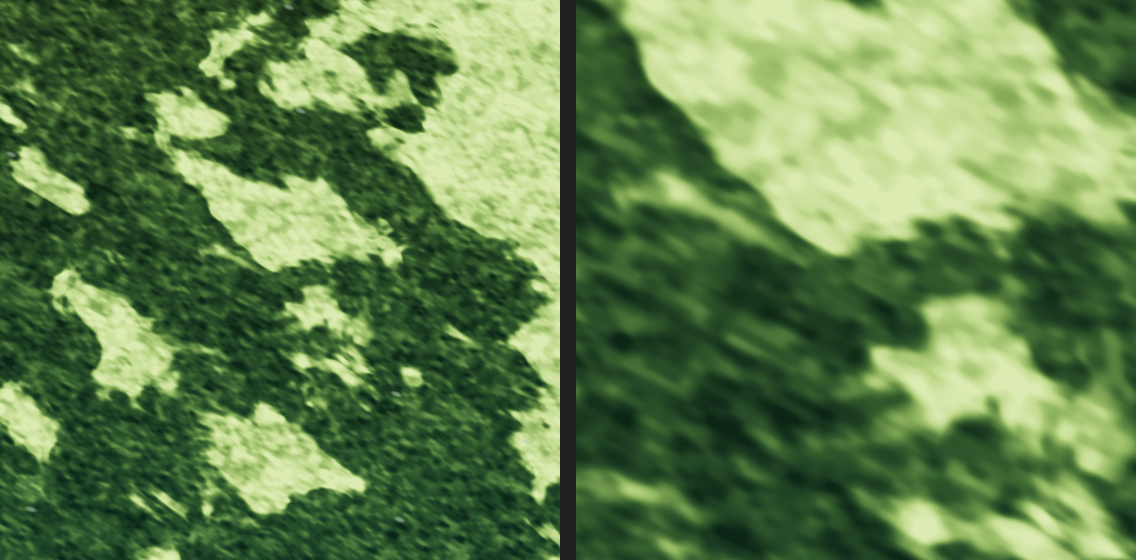
Left: the whole. Right: its middle third, enlarged.
Write a WebGL 2 fragment shader that draws this texture.

```glsl
#version 300 es
precision highp float;
// Sunny lawn under soft, slanting tree shade: broad strips of sun and shadow
// are frayed by stretched fractal noise, then a fine streaked grass grain
// shifts the tone along a ramp from deep green to pale yellow-green.
uniform vec2 u_resolution;
out vec4 fragColor;

float hash(vec2 cell) {
    uvec2 k = uvec2(ivec2(cell) + 4096) * uvec2(1597u, 3571u);
    uint h = (k.x ^ (k.y << 8)) * 747796405u + 277803u;
    h = ((h >> 15) ^ h) * 668265263u;
    return float((h ^ (h >> 16)) & 65535u) / 65535.0;
}

float noise(vec2 p) {
    vec2 i = floor(p), f = fract(p);
    f = f * f * f * (f * (f * 6.0 - 15.0) + 10.0);
    return mix(mix(hash(i), hash(i + vec2(1, 0)), f.x),
               mix(hash(i + vec2(0, 1)), hash(i + vec2(1, 1)), f.x), f.y);
}

float fbm(vec2 p) {
    float sum = 0.0, gain = 0.5;
    for (int i = 0; i < 4; i++) {
        sum += gain * noise(p);
        p = mat2(0.96, 0.28, -0.28, 0.96) * p * 2.03 + 17.3;
        gain *= 0.52;
    }
    return sum / 0.965;
}

// Coordinates along and across a downward slope of the given angle
vec2 slant(vec2 p, float angle) {
    float c = cos(angle), s = sin(angle);
    return vec2(c * p.x - s * p.y, s * p.x + c * p.y);
}

float segmentDistance(vec2 p, vec4 s) {
    vec2 a = p - s.xy, b = s.zw - s.xy;
    return length(a - b * clamp(dot(a, b) / dot(b, b), 0.0, 1.0));
}

// Positive in sunlight, negative in shade
float sunField(vec2 p) {
    const vec4 sunStrips[7] = vec4[7](
        vec4(0.12, 0.50, 0.34, 0.30), vec4(0.34, 0.30, 0.50, 0.12),
        vec4(0.28, 0.76, 0.50, 0.63), vec4(0.50, 0.63, 0.80, 0.60),
        vec4(0.55, 0.39, 0.65, 0.34), vec4(0.06, 0.21, 0.30, 0.11),
        vec4(0.43, 0.92, 0.62, 0.85));
    const vec4 boughs[6] = vec4[6](
        vec4(0.38, 0.88, 0.78, 0.65), vec4(0.48, 0.95, 0.76, 0.88),
        vec4(0.48, 0.57, 0.72, 0.55), vec4(0.62, 0.48, 0.88, 0.43),
        vec4(0.60, 0.38, 0.82, 0.28), vec4(0.55, 0.20, 0.98, 0.10));
    vec2 q = slant(p, 0.58);
    vec2 warp = vec2(noise(q * vec2(9, 15)), noise(q * vec2(9, 15) + 41.0)) - 0.5;
    p += 0.05 * warp;
    float field = 0.9 * (p.x - 1.04 + 0.43 * p.y);
    for (int i = 0; i < 7; i++)
        field = max(field, 0.045 - segmentDistance(p, sunStrips[i]));
    for (int i = 0; i < 6; i++)
        field = min(field, segmentDistance(p, boughs[i]) - 0.028);
    field = clamp(field, -0.085, 0.13);
    return field + 0.42 * (fbm(q * vec2(7, 13) + 0.6 * warp + 5.0) - 0.5);
}

// Blurred blades, a little finer towards the far top
float grassGrain(vec2 p) {
    float bend = 0.5 + 0.35 * (noise(p * 7.0) - 0.5) - 0.2 * p.x;
    vec2 q = slant(p, 0.5) + 0.012 * vec2(noise(p * 28.0), noise(p * 28.0 + 9.0));
    float blades = 0.55 * noise(q * vec2(48, 95));
    blades += 0.3 * noise(slant(p, 0.5) * vec2(85, 165) + 31.0);
    blades += 0.15 * noise(slant(p, 0.3) * vec2(22, 45) + bend);
    return blades - 0.5;
}

vec3 toneRamp(float tone) {
    const vec3 greens[7] = vec3[7](
        vec3(0.05, 0.14, 0.08), vec3(0.12, 0.24, 0.13), vec3(0.20, 0.35, 0.17),
        vec3(0.36, 0.52, 0.25), vec3(0.58, 0.72, 0.38), vec3(0.77, 0.86, 0.57),
        vec3(0.86, 0.92, 0.70));
    vec3 color = greens[0];
    for (int i = 1; i < 7; i++)
        color = mix(color, greens[i], clamp(tone - float(i - 1), 0.0, 1.0));
    return color;
}

void main() {
    vec2 p = gl_FragCoord.xy / u_resolution;
    float sun = smoothstep(-0.028, 0.034, sunField(p));
    float grain = grassGrain(p);
    float patches = fbm(slant(p, 0.3) * vec2(9, 20) + 60.0) - 0.5;

    // Tone steps along the ramp; the far lawn is calmer
    float shade = 1.5 + 4.2 * grain + 1.2 * patches;
    float lit = 5.2 + (4.0 - 1.2 * p.x * p.y) * grain + 1.6 * patches;
    vec3 color = toneRamp(mix(shade, lit, sun));

    // Cooler shade near the bottom, warmer towards the top
    color += (1.0 - sun) * mix(vec3(-0.015, 0.01, 0.015), vec3(0.012, 0.0, -0.012), p.y);

    // Sparse pale flecks in the grass
    vec2 grid = slant(p, 0.35) * 24.0;
    vec2 offset = (fract(grid) - 0.5) * vec2(1.0, 2.2);
    float fleck = step(0.982, hash(floor(grid) + 90.0)) * smoothstep(0.32, 0.08, length(offset));
    color = mix(color, vec3(0.72, 0.78, 0.70), 0.55 * fleck);

    fragColor = vec4(color, 1.0);
}
```
